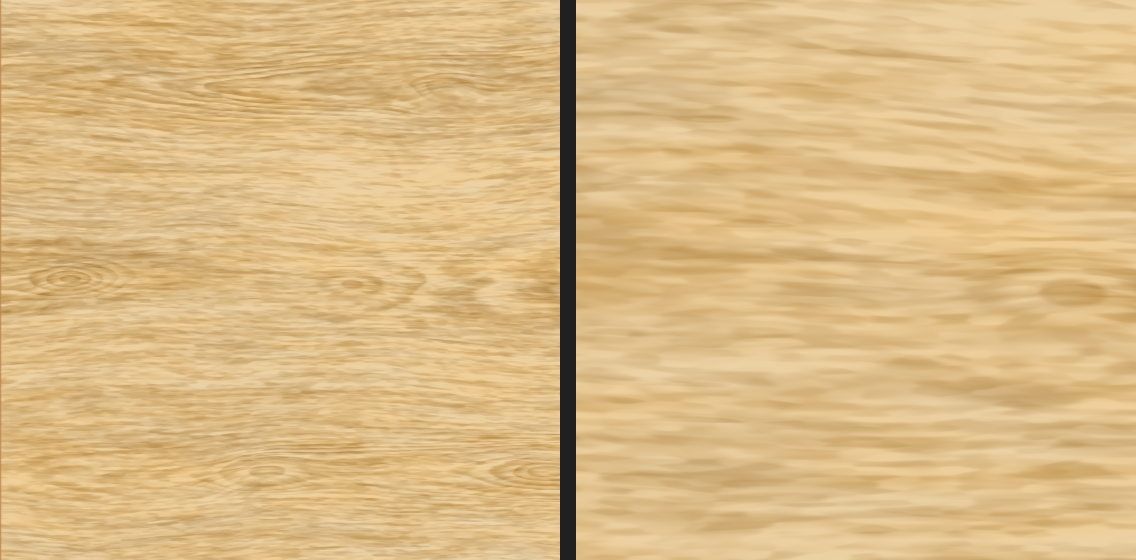
Left: the whole. Right: its middle third, enlarged.
A WebGL 2 fragment shader for this texture:

```glsl
#version 300 es
precision highp float;
// Pale blond timber with horizontal grain, arched growth rings and soft knots.
// A ring field is folded around evenly spaced heartlines and bent by knots;
// stretched, blended cellular noise adds fibres, pores and broad tone drifts.

uniform vec2 u_resolution;
out vec4 outColor;

const float HEART_START = 0.155;
const float HEART_SPACING = 0.35;
const int KNOT_COUNT = 5;

const vec3 MEAN_WOOD = vec3(0.871, 0.742, 0.532);
const vec3 TONE_STEP = vec3(0.036, 0.045, 0.055);
const vec3 WARM_STEP = vec3(0.005, -0.004, -0.018);
const vec3 EDGE_BROWN = vec3(0.74, 0.51, 0.30);

vec3 hash3(vec2 cell) {
    vec3 q = fract(cell.xyx * vec3(0.1031, 0.1030, 0.0973));
    q += dot(q, q.yxz + 33.33);
    return fract((q.xxy + q.yzz) * q.zyx);
}

// Cellular noise: random cell values blended by distance, from -1 to 1.
float cells(vec2 p) {
    vec2 base = floor(p);
    float total = 0.0;
    float weights = 0.0;
    for (int j = -1; j <= 1; j++) {
        for (int i = -1; i <= 1; i++) {
            vec2 cell = base + vec2(i, j);
            vec3 seed = hash3(cell);
            vec2 offset = cell + seed.xy - p;
            float weight = exp(-5.0 * dot(offset, offset));
            total += weight * seed.z;
            weights += weight;
        }
    }
    return 2.0 * total / weights - 1.0;
}

// Layered sines and a little noise make the grain wander.
float grainDrift(vec2 p) {
    float drift = 0.009 * sin(5.0 * p.x + 5.0 * p.y + 0.8);
    drift += 0.003 * sin(12.0 * p.x - 11.0 * p.y);
    return drift + 0.004 * cells(p * vec2(5.0, 18.0));
}

// Sum of soft elliptical bumps placed along the heartlines.
float knots(vec2 p) {
    float sum = 0.0;
    for (int i = 0; i < KNOT_COUNT; i++) {
        float n = float(i);
        vec3 seed = hash3(vec2(n, 7.0));
        vec2 center = vec2(fract(0.47 + 0.165 * n),
                           HEART_START + HEART_SPACING * mod(n, 3.0));
        center.y += 0.04 * (seed.x - 0.5);
        vec2 radius = vec2(0.075, 0.036) * mix(0.7, 1.15, seed.y);
        vec2 q = (p - center) / radius;
        sum += exp(-dot(q, q));
    }
    return sum;
}

// Unevenly spaced rings: a slow rise to a dark line, then a quick fall.
float ringProfile(float field) {
    float phase = 52.0 * field + 0.6 * sin(41.0 * field)
                + 0.2 * sin(97.0 * field + 2.0);
    float t = fract(phase);
    return smoothstep(0.15, 0.8, t) * (1.0 - smoothstep(0.8, 1.0, t));
}

void main() {
    vec2 uv = gl_FragCoord.xy / u_resolution;
    vec2 p = vec2(uv.x, uv.y + grainDrift(uv));

    // Fold around the nearest heartline, then form arches and knots.
    float heart = floor((p.y - HEART_START) / HEART_SPACING + 0.5);
    float d = p.y - HEART_START - heart * HEART_SPACING;
    float arch = exp(-d * d / 0.006);
    float slope = 0.12 * cos(3.14159 * heart);
    float knot = knots(p);
    float ragged = 0.003 * cells(p * vec2(22.0, 60.0) + 71.0);
    float field = sqrt(d * d + 0.0003) - slope * p.x * arch
                - 0.055 * knot + ragged;

    // Rings fade in and out along their length.
    float fade = 0.75 + 0.6 * cells(vec2(p.x * 5.0, p.y * 24.0) + 31.0);
    float ringStrength = fade * mix(0.7, 2.5, arch);
    float tone = 0.14 - ringStrength * (ringProfile(field) - 0.4);

    // Fibres follow the grain; pores are short dark dashes.
    float grainY = p.y - 0.015 * knot;
    float streak = cells(vec2(p.x * 3.5, grainY * 120.0) + 53.0);
    float fibre = cells(vec2(p.x * 16.0, grainY * 230.0) + 11.0);
    float fleck = cells(vec2(p.x * 60.0, grainY * 310.0) + 37.0);
    float pore = smoothstep(0.3, 0.8,
                            cells(vec2(p.x * 26.0, grainY * 190.0) + 83.0));
    tone += 0.8 * streak + 1.25 * fibre + 1.1 * fleck - 1.2 * pore;

    // Broad drifts, with darker and warmer wood near the heartlines.
    float drift = cells(vec2(p.x * 1.6, p.y * 10.0) + 5.0);
    tone += 1.0 * drift - 0.8 * (arch - 0.38) - 0.6 * knot;
    float warmth = 1.0 * cells(vec2(p.x * 3.0, p.y * 12.0) + 19.0)
                 + 1.5 * cells(vec2(p.x * 9.0, p.y * 60.0) + 97.0)
                 + 0.9 * (arch - 0.38);

    // Soft limit on highlights keeps the bright wood creamy.
    tone = min(tone, 0.9 + 0.8 * tanh((tone - 0.9) / 0.8));
    vec3 color = MEAN_WOOD + TONE_STEP * tone + WARM_STEP * warmth;

    // Thin brown rim on the left side.
    float rim = 1.0 - smoothstep(0.001, 0.0035, uv.x);
    outColor = vec4(mix(color, EDGE_BROWN, 0.75 * rim), 1.0);
}
```
